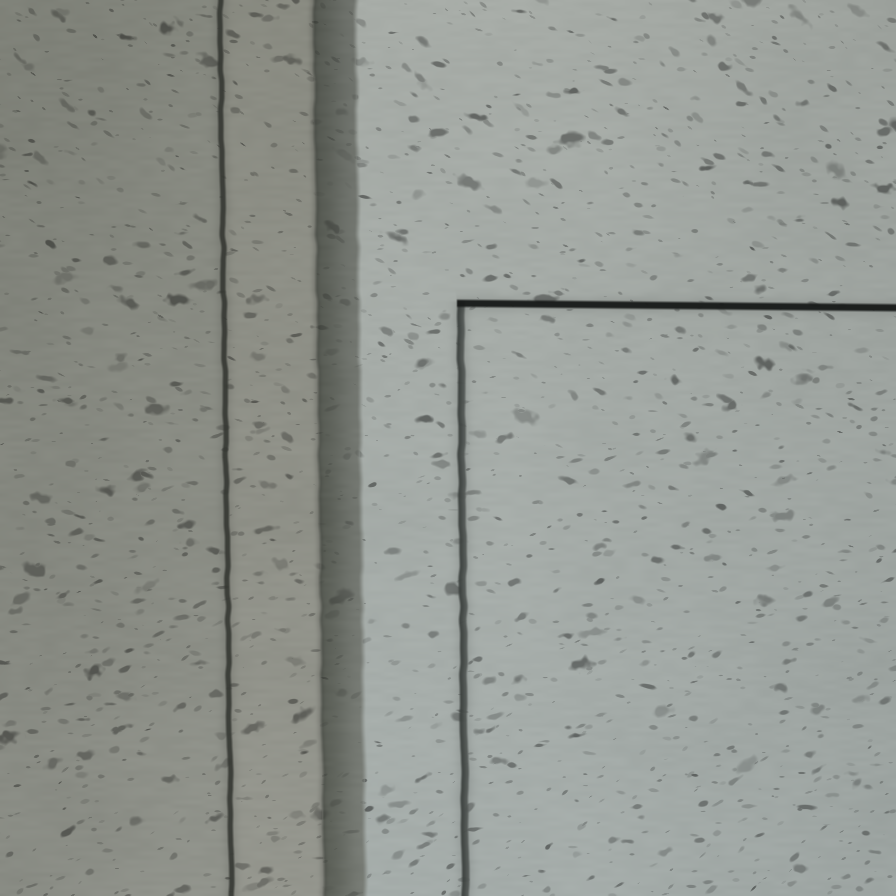
A three.js fragment shader for this texture:

```glsl
// Pale speckled wall panels: a dim left panel, a shadowed vertical groove,
// and a brighter right panel with thin dark joints. Flat tints are layered by
// distance to slanted edges, with flecks scattered over jittered grids.
varying vec2 vUv;

float hash(vec2 p) {
  vec3 q = fract(vec3(p.xyx) * 0.1031);
  q += dot(q, q.yzx + 33.33);
  return fract((q.x + q.y) * q.z);
}

float noise(vec2 p) {
  vec2 i = floor(p), f = fract(p);
  f = f * f * (3.0 - 2.0 * f);
  return mix(mix(hash(i), hash(i + vec2(1.0, 0.0)), f.x),
             mix(hash(i + vec2(0.0, 1.0)), hash(i + vec2(1.0)), f.x), f.y);
}

// Ragged, elongated flecks, one candidate per grid cell
float flecks(vec2 p, float scale, float chance, float seed) {
  vec2 g = p * scale;
  vec2 cell = floor(g);
  float ragged = noise(p * 170.0 + seed) - 0.5;
  float ink = 0.0;
  for (int j = -1; j <= 1; j++) {
    for (int i = -1; i <= 1; i++) {
      vec2 id = cell + vec2(float(i), float(j));
      vec2 key = id + seed;
      vec2 d = g - id - vec2(hash(key + 11.3), hash(key + 47.9));
      float tilt = mix(0.35, -0.4, p.y) + (hash(key + 73.1) - 0.5) * 0.9;
      float c = cos(tilt), s = sin(tilt);
      d = vec2(c * d.x + s * d.y, c * d.y - s * d.x);
      float size = mix(0.12, 0.38, pow(hash(key + 91.7), 2.0));
      float r = length(d / vec2(size, size * mix(0.25, 0.6, hash(key + 29.0))));
      float mark = 1.0 - smoothstep(0.45, 1.25, r + ragged * 0.9);
      float strength = mix(0.3, 1.0, hash(key + 61.0));
      ink = max(ink, mark * strength * step(hash(key), chance));
    }
  }
  return ink;
}

// Soft-edged line of a given half width
float joint(float d, float halfWidth) {
  return 1.0 - smoothstep(halfWidth - 0.0015, halfWidth + 0.0022, abs(d));
}

void main() {
  vec2 p = vUv;
  float wobble = (noise(vec2(p.y * 65.0, 3.0)) - 0.5) * 0.002;
  float x = p.x + wobble;

  // Left panel and the narrow strip beside the groove
  float leftJoint = x - mix(0.2585, 0.2455, p.y);
  vec3 left = mix(vec3(0.55, 0.56, 0.53), vec3(0.505, 0.515, 0.48), p.y);
  left += 0.025 * smoothstep(0.0, 0.25, p.x) - 0.012;
  left += vec3(0.018, 0.014, 0.012) * smoothstep(-0.002, 0.004, leftJoint);

  // Right panel, faintly cooler toward the bottom and dimmer at the far side
  vec3 right = mix(vec3(0.635, 0.665, 0.655), vec3(0.64, 0.66, 0.64), p.y);
  right += 0.012 - 0.035 * smoothstep(0.55, 1.05, p.x);

  // Shadowed groove between the panels
  float grooveLeft = x - mix(0.361, 0.349, p.y);
  float grooveRight = x - mix(0.408, 0.397, p.y);
  vec3 groove = mix(vec3(0.345, 0.36, 0.33), vec3(0.45, 0.465, 0.44),
                    smoothstep(0.0, 0.047, grooveLeft));
  groove *= mix(1.04, 0.96, p.y);
  vec3 color = mix(left, groove, smoothstep(-0.002, 0.003, grooveLeft));
  color = mix(color, right, smoothstep(-0.004, 0.004, grooveRight));
  color *= 1.0 - 0.13 * exp(-pow(grooveLeft / 0.004, 2.0));

  // Mottling and horizontal grain
  color += (noise(p * vec2(9.0, 12.0)) - 0.5) * 0.014;
  color += (noise(p * vec2(55.0, 210.0)) - 0.5) * 0.018;

  // Flecks, from broad to fine
  float ink = flecks(p, 25.0, 0.34, 5.0);
  ink = max(ink, 0.85 * flecks(p, 38.0, 0.42, 137.0));
  ink = max(ink, 0.55 * flecks(p, 60.0, 0.4, 271.0));
  float inGroove = step(0.0, grooveLeft) * step(grooveRight, 0.0);
  color *= 1.0 - ink * mix(0.42, 0.22, inGroove);

  // Long joint on the left panel
  color *= 1.0 - 0.1 * exp(-pow(leftJoint / 0.008, 2.0));
  color = mix(color, vec3(0.2, 0.21, 0.19), 0.88 * joint(leftJoint, 0.0026));

  // Corner joint on the right panel
  float down = x - (0.5195 - 0.0083 * p.y);
  float across = p.y - (0.6667 - 0.0102 * p.x);
  float below = 1.0 - smoothstep(0.0, 0.004, across);
  float beyond = smoothstep(-0.006, -0.003, down);
  color *= 1.0 - 0.1 * below * exp(-pow(down / 0.009, 2.0));
  vec3 seam = mix(vec3(0.23, 0.25, 0.24), vec3(0.32, 0.34, 0.33),
                  smoothstep(-0.003, 0.004, down));
  color = mix(color, seam, 0.92 * below * joint(down, 0.0038));
  color *= 1.0 - 0.08 * beyond * exp(-pow(across / 0.009, 2.0));
  color = mix(color, vec3(0.09, 0.1, 0.095), 0.95 * beyond * joint(across, 0.0036));

  gl_FragColor = vec4(color, 1.0);
}
```
